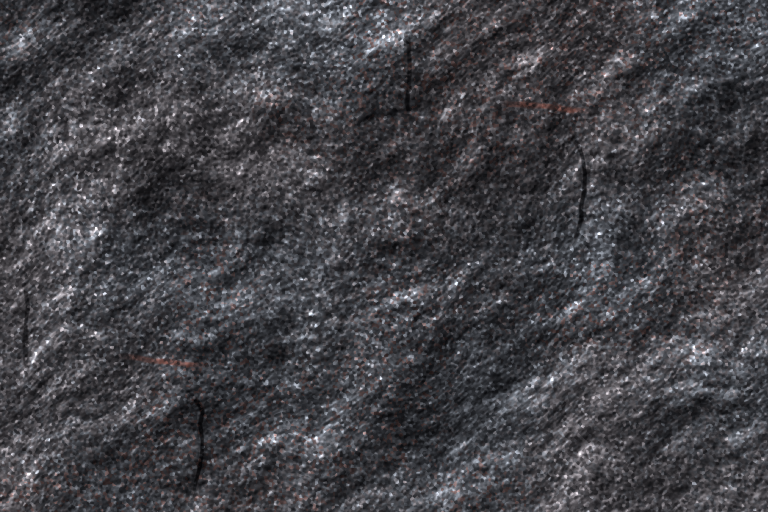
Write a Shadertoy shader that draws this texture.

```glsl
const float BASE_TONE = 0.295;
const float BLACK_DROP = 0.05;
const float RELIEF = 0.62;         // contrast of each relief octave
const float RELIEF_FREQ = 2.6;     // largest bumps per canvas height
const int RELIEF_OCTAVES = 7;
const float STRETCH = 0.76;        // below 1 lengthens the bumps
const float PATCH = 0.5;           // contrast of pale and dark patches
const float GRAIN_FREQ = 185.0;    // mineral grains per canvas height
const float GRAIN = 0.72;
const float CRYSTAL = 0.35;
const vec2 TO_LIGHT = vec2(-0.55, 0.84);
const vec3 COOL = vec3(0.96, 1.0, 1.06);
const vec3 WARM = vec3(1.02, 0.985, 1.01);
const vec3 RUST = vec3(0.40, 0.24, 0.21);
const vec2 HALF_TILE = vec2(-0.744, -0.498);

float hash(vec2 p) {
    vec3 q = fract(p.xyx * vec3(0.1031, 0.1030, 0.0973));
    q += dot(q, q.yzx + 33.33);
    return fract((q.x + q.y) * q.z);
}

float valueNoise(vec2 p) {
    vec2 i = floor(p), f = fract(p);
    f = f * f * (3.0 - 2.0 * f);
    return mix(mix(hash(i), hash(i + vec2(1, 0)), f.x),
               mix(hash(i + vec2(0, 1)), hash(i + vec2(1, 1)), f.x), f.y);
}

// Soft-edged cellular noise: x = grain tone, y = bright crystals, z = hue
vec3 grains(vec2 p) {
    vec2 cell = floor(p);
    vec4 sum = vec4(0.0);
    for (int y = -1; y <= 1; y++)
    for (int x = -1; x <= 1; x++) {
        vec2 id = cell + vec2(x, y);
        vec2 d = id + vec2(hash(id + 17.3), hash(id + 71.9)) - p;
        float tone = hash(id);
        float weight = exp(-6.0 * dot(d, d));
        sum += weight * vec4(tone, pow(tone, 14.0), hash(id + 131.7), 1.0);
    }
    return sum.xyz / sum.w;
}

// Slanted bumps and chips, shaded by their slope towards the light
float relief(vec2 p) {
    float shade = 0.0, freq = RELIEF_FREQ;
    for (int i = 0; i < RELIEF_OCTAVES; i++) {
        float a = 0.3 + 0.5 * fract(float(i) * 0.618);
        mat2 slant = mat2(STRETCH * cos(a), -sin(a), STRETCH * sin(a), cos(a));
        vec2 q = slant * p * freq + float(i) * 19.7 + 40.0;
        shade += valueNoise(q) - valueNoise(q + slant * TO_LIGHT * 0.5);
        freq *= 2.03;
    }
    return shade;
}

// Thin line across x, fading out at both ends of its length
float fissure(float x, float along, float halfLength, float width) {
    float ends = 1.0 - smoothstep(0.4, 1.0, abs(along) / halfLength);
    return ends * (1.0 - smoothstep(0.3 * width, width, abs(x)));
}

void mainImage(out vec4 fragColor, in vec2 fragCoord) {
    vec2 p = fragCoord / iResolution.y;

    // Layered sines bend the bumps
    vec2 bent = p + 0.022 * sin(p.yx * vec2(8.3, 6.7) + vec2(1.0, 2.6))
                  + 0.007 * sin(p.yx * vec2(27.0, 31.0) + vec2(4.1, 0.7));

    vec3 grain = grains(p * GRAIN_FREQ + 50.0);
    float pale = 0.65 * valueNoise(bent * 3.7 + 8.4)
               + 0.35 * valueNoise(bent * 9.1 + 27.5);
    float light = RELIEF * relief(bent) + PATCH * (pale - 0.5)
                + GRAIN * (grain.x - 0.5)
                + CRYSTAL * (0.4 + 1.2 * pale) * (grain.y - 0.07);

    // Cracks and rusty streaks, repeated at half a tile
    float wobble = 0.012 * (valueNoise(p * 30.0) - 0.5);
    float crack = 0.0, rust = 0.0;
    for (int i = 0; i < 2; i++) {
        vec2 q = p - vec2(1.066, 0.791) - float(i) * HALF_TILE;
        vec2 c = q - vec2(0.078, -0.16);
        crack += 0.8 * fissure(c.x + 2.6 * c.y * c.y + wobble, c.y, 0.125, 0.006);
        vec2 v = q - vec2(-0.27, 0.07);
        crack += 0.55 * fissure(v.x + wobble, v.y, 0.11, 0.006);
        rust += fissure(q.y + 0.1 * q.x + 0.5 * wobble, q.x, 0.10, 0.008);
    }

    float tone = max(BASE_TONE * exp(light - crack) - BLACK_DROP, 0.025);

    // Cool and warm minerals with scattered rusty specks
    float hue = valueNoise(bent * 4.3 + 61.0) + 0.9 * (grain.z - 0.5);
    vec3 color = tone * mix(COOL, WARM, smoothstep(0.1, 0.9, hue));
    color.b += 0.006;
    float speck = smoothstep(0.70, 0.88, grain.z)
                * smoothstep(0.45, 0.75, valueNoise(bent * 5.2 + 93.0));
    float stain = clamp(0.6 * rust * (0.4 + grain.x) + 0.35 * speck, 0.0, 0.75);
    color = mix(color, RUST * (0.45 + 2.0 * tone), stain);

    fragColor = vec4(clamp(color, 0.0, 1.0), 1.0);
}
```
